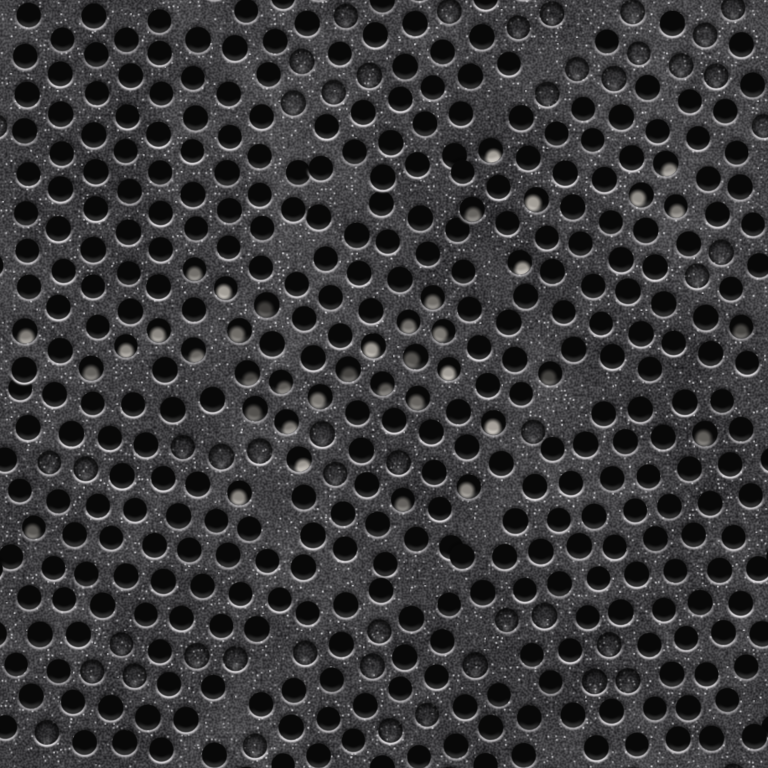
Write a Shadertoy shader that draws this texture.

```glsl
const float PITCH = 0.0505;
const float HOLE_RADIUS = 0.0160;
const float ROW = 0.866;           // row height of a hexagonal lattice
const vec3 STEEL = vec3(0.254, 0.252, 0.262);
const vec3 VOID = vec3(0.032);
const vec3 RIM_LIGHT = vec3(0.86, 0.85, 0.86);
const vec3 BACK_LIGHT = vec3(0.72, 0.70, 0.67);

vec2 hash2(vec2 cell) {
    uvec2 v = uvec2(ivec2(cell)) * 1664525u + 101390u;
    v.x += v.y * 1664525u;
    v.y += v.x * 1664525u;
    v ^= v >> 16u;
    v.x += v.y * 1664525u;
    v.y += v.x * 1664525u;
    v ^= v >> 16u;
    return vec2(v & 65535u) / 65535.0;
}

float gradientDot(vec2 cell, vec2 offset, float period) {
    float angle = 6.28318 * hash2(mod(cell, period)).x;
    return dot(vec2(cos(angle), sin(angle)), offset);
}

// Gradient noise that repeats over the unit square
float noise(vec2 p, float period) {
    p *= period;
    vec2 i = floor(p), f = p - i;
    vec2 u = f * f * f * (f * (f * 6.0 - 15.0) + 10.0);
    vec2 e = vec2(1.0, 0.0);
    float low = mix(gradientDot(i, f, period), gradientDot(i + e, f - e, period), u.x);
    float high = mix(gradientDot(i + e.yx, f - e.yx, period),
                     gradientDot(i + 1.0, f - 1.0, period), u.x);
    return mix(low, high, u.y);
}

float bell(float x, float width) { return exp(-x * x / (width * width)); }

float blob(vec2 p, vec2 centre, vec2 size) {
    vec2 q = (p - centre) / size;
    return exp(-dot(q, q));
}

// Sparse bright flecks, one candidate per cell
float flecks(vec2 p, float period) {
    vec2 cell = floor(p * period);
    vec2 random = hash2(mod(cell, period) + 531.0);
    vec2 spot = 0.25 + 0.5 * hash2(mod(cell, period) + 977.0);
    return smoothstep(0.7, 1.0, random.x) * bell(length(fract(p * period) - spot), 0.27);
}

vec3 steelSurface(vec2 p) {
    float grain = 0.15 * noise(p, 310.0) + 0.07 * noise(p, 137.0);
    float broad = 0.08 * noise(p, 4.0) + 0.06 * noise(p, 15.0);
    return STEEL + grain + broad + 0.46 * flecks(p, 180.0);
}

// Likelihood that a hole is blocked, or shows light from behind
float blockedChance(vec2 c) {
    float bands = blob(c, vec2(0.35, 0.405), vec2(0.50, 0.030))
                + blob(c, vec2(0.35, 0.155), vec2(0.45, 0.040))
                + blob(c, vec2(0.30, 0.025), vec2(0.40, 0.025))
                + blob(c, vec2(0.45, 0.985), vec2(0.20, 0.020))
                + blob(c, vec2(0.78, 0.940), vec2(0.22, 0.100));
    return 0.8 * bands + 0.5 * max(noise(c, 6.0) - 0.2, 0.0);
}

float litChance(vec2 c) {
    return 0.65 * blob(c, vec2(0.28, 0.49), vec2(0.42, 0.12))
         + 0.25 * blob(c, vec2(0.85, 0.68), vec2(0.25, 0.16));
}

vec3 drawHole(vec3 colour, vec3 surface, vec2 q, float radius, vec2 centre, vec2 random, float pixel) {
    float dist = length(q), edge = dist - radius;
    float down = -q.y / max(dist, 0.0001);

    // Pressed lip: dark above, shining below
    colour *= 1.0 - 0.35 * bell(edge, 0.0040) * smoothstep(0.6, -0.8, down);
    float shine = bell(edge - 0.0016, 0.0021) * smoothstep(-0.1, 0.95, down);
    colour = mix(colour, RIM_LIGHT, shine * mix(0.5, 0.95, random.y));

    // Inside: open, lit from behind, or blocked
    vec2 r = q / radius;
    float lowerWall = smoothstep(0.7, 1.05, length(r - vec2(0.0, 0.2)));
    vec3 inside = VOID + 0.15 * lowerWall * smoothstep(0.3, 1.0, down);
    if (random.x < blockedChance(centre)) {
        float bowl = smoothstep(1.05, 0.45, length(r + vec2(0.0, 0.15)));
        inside = surface * mix(0.25, 0.72, bowl) + 0.16 * bell(length(r + vec2(0.0, 0.72)), 0.35);
    } else if (random.y < litChance(centre)) {
        vec2 shift = vec2(0.7 * (random.x - 0.5), -0.25 - 0.4 * random.x);
        float glow = smoothstep(0.85, 0.35, length(r - shift));
        inside += BACK_LIGHT * glow * mix(0.25, 0.95, fract(random.x * 7.0));
    }
    float soft = max(pixel, 0.0009);
    return mix(colour, inside, smoothstep(soft, -soft, edge));
}

// Six staggered patches, each with its own lattice angle
vec2 patchCentre(int k) {
    int column = k % 3;
    return vec2((float(column) + 0.5) / 3.0, 0.5 * float(k / 3) + (column == 1 ? 0.5 : 0.25));
}

float patchAngle(vec2 c) { return radians(41.0 - 44.0 * (c.y - 0.5) + 40.0 * max(c.x - 0.5, 0.0)); }

vec2 wrapped(vec2 v) { return v - round(v); }

bool ownedBy(int owner, vec2 p) {
    float own = length(wrapped(p - patchCentre(owner)));
    for (int k = 0; k < 6; k++)
        if (k != owner && length(wrapped(p - patchCentre(k))) < own + 0.014) return false;
    return true;
}

void mainImage(out vec4 fragColor, in vec2 fragCoord) {
    vec2 p = fragCoord / iResolution.y;
    vec3 surface = steelSurface(p), colour = surface;
    for (int k = 0; k < 6; k++) {
        vec2 origin = patchCentre(k), offset = wrapped(p - origin);
        if (length(offset) > 0.4) continue;
        float angle = patchAngle(origin);
        mat2 turn = mat2(cos(angle), sin(angle), -sin(angle), cos(angle));
        vec2 local = transpose(turn) * offset / PITCH;
        float row = round(local.y / ROW);
        vec2 home = vec2(round(local.x - 0.5 * row), row);
        for (int n = 0; n < 9; n++) {
            vec2 id = home + vec2(n % 3 - 1, n / 3 - 1);
            vec2 site = turn * vec2(id.x + 0.5 * id.y, ROW * id.y) * PITCH;
            vec2 key = id + 64.0 + 128.0 * float(k);
            vec2 random = hash2(key), wear = hash2(key + 641.0);
            vec2 q = offset - site - 0.009 * (hash2(key + 1283.0) - 0.5);
            if (length(q) > 0.03 || wear.x < 0.01 || !ownedBy(k, origin + site)) continue;
            float radius = HOLE_RADIUS * mix(0.95, 1.04, wear.y);
            colour = drawHole(colour, surface, q, radius, fract(origin + site), random, 1.0 / iResolution.y);
        }
    }
    fragColor = vec4(clamp(colour, 0.0, 1.0), 1.0);
}
```
